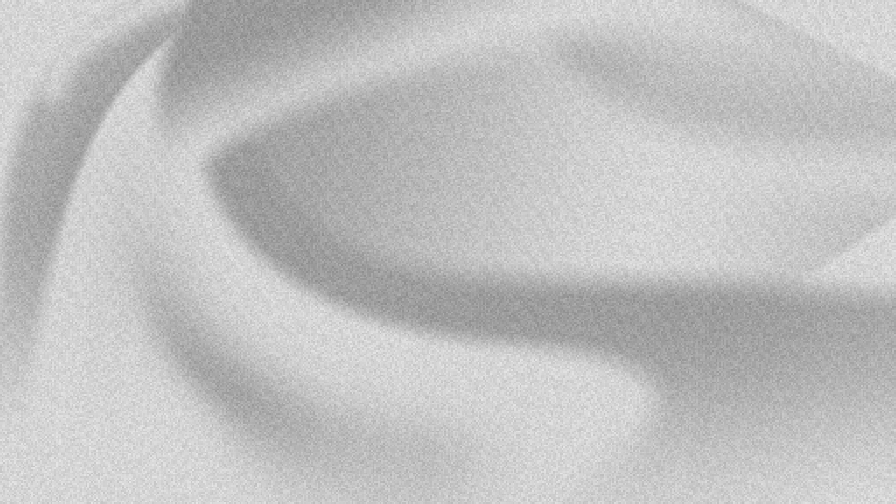
Write a WebGL 1 fragment shader that draws this background.

```glsl
precision highp float;
uniform vec2 u_resolution;

const float LIGHT = 0.835;
const float SHADOW = 0.615;

float hash(vec2 cell) {
  return fract(sin(dot(cell, vec2(12.9898, 78.233))) * 43758.5453);
}

vec2 bezier(vec2 a, vec2 b, vec2 c, vec2 d, float t) {
  float s = 1.0 - t;
  return s * s * s * a + 3.0 * s * t * (s * b + t * c) + t * t * t * d;
}

// Signed distance to a cubic (positive on its left) and position along it
vec2 curve(vec2 p, vec2 a, vec2 b, vec2 c, vec2 d) {
  const float STEPS = 24.0;
  float best = 1e3, side = 1.0, along = 0.0;
  vec2 start = a;
  for (float i = 1.0; i <= STEPS; i++) {
    vec2 end = bezier(a, b, c, d, i / STEPS);
    vec2 seg = end - start, rel = p - start;
    float h = clamp(dot(rel, seg) / dot(seg, seg), 0.0, 1.0);
    float dist = length(rel - seg * h);
    if (dist < best) {
      best = dist;
      side = seg.x * rel.y - seg.y * rel.x < 0.0 ? -1.0 : 1.0;
      along = (i - 1.0 + h) / STEPS;
    }
    start = end;
  }
  return vec2(best * side, along);
}

vec2 nearest(vec2 a, vec2 b) {
  return abs(a.x) < abs(b.x) ? a : b;
}

float bell(float d, float width) {
  return exp(-d * d / (width * width));
}

// Shadow in the top fold
float topShadow(vec2 p) {
  float above = 0.92 * (p.y - 0.734 - 0.42 * (p.x - 0.347));
  float lift = max(p.y - 0.78, 0.0);
  float left = 0.307 + 1.2 * lift * lift;
  return 0.225 * smoothstep(-0.07, 0.13, above)
    * smoothstep(-0.025, 0.035, p.x - left)
    * (1.0 - 0.5 * smoothstep(0.7, 1.2, p.x));
}

// Arched band at the left, with a pale slit near its top
float archShadow(vec2 p) {
  float inner = curve(p, vec2(0.532, 1.023), vec2(0.162, 0.907), vec2(0.104, 0.583), vec2(0.035, 0.074)).x;
  float outer = curve(p, vec2(0.347, 1.035), vec2(0.069, 0.954), vec2(-0.012, 0.769), vec2(-0.012, 0.398)).x;
  float slit = curve(p, vec2(0.106, 0.826), vec2(0.116, 0.896), vec2(0.208, 0.954), vec2(0.37, 1.019)).x;
  float soft = mix(0.03, 0.01, smoothstep(0.2, 0.8, p.y));
  float band = smoothstep(-soft, soft, -inner) * smoothstep(-0.015, 0.035, outer);
  band *= exp(-max(-inner - 0.03, 0.0) * 3.0) * smoothstep(0.08, 0.6, p.y);
  return 0.19 * band * (1.0 - 0.85 * bell(slit, 0.03));
}

// Curved crease at the lower left
float creaseShadow(vec2 p) {
  vec2 c = curve(p, vec2(0.266, 0.745), vec2(0.266, 0.236), vec2(0.463, 0.109), vec2(1.111, 0.074));
  float width = c.x > 0.0 ? 0.085 : mix(0.05, 0.15, smoothstep(0.45, 0.8, c.y));
  float depth = smoothstep(0.02, 0.5, c.y) * (1.0 - 0.5 * smoothstep(0.5, 0.8, c.y));
  return 0.19 * depth * (1.0 - smoothstep(0.82, 1.0, c.y)) * bell(c.x, width);
}

// Outline of the hollow: signed distance and edge softness
vec2 hollowEdge(vec2 p) {
  vec2 roof = curve(p, vec2(1.852, 0.942), vec2(0.972, 1.012), vec2(0.347, 0.722), vec2(0.412, 0.653));
  vec2 bowl = curve(p, vec2(0.412, 0.653), vec2(0.463, 0.479), vec2(0.671, 0.34), vec2(1.019, 0.317));
  vec2 tail = curve(p, vec2(1.019, 0.317), vec2(1.296, 0.294), vec2(1.481, 0.213), vec2(1.019, -0.053));
  roof.y = mix(0.07, 0.03, roof.y);
  bowl.y = 0.03;
  tail.y = mix(0.03, 0.06, tail.y);
  return nearest(roof, nearest(bowl, tail));
}

// Pale sheet over the hollow, with a draped shade and a facet at the right
float sheetTone(vec2 p) {
  float tone = mix(0.64, LIGHT, smoothstep(0.4, 1.3, p.x - 0.35 * (p.y - 0.5)));
  float drape = p.y - 0.694 - 0.2 * exp((1.11 - p.x) / 0.174);
  tone -= 0.1 * smoothstep(-0.06, 0.06, drape) * (1.0 - 0.8 * smoothstep(0.05, 0.26, drape));
  float facet = smoothstep(0.0, 0.025, p.y - 0.56 - 0.69 * (p.x - 1.778));
  return tone - 0.08 * facet * smoothstep(1.3, 1.78, p.x) * (1.0 - smoothstep(0.54, 0.7, p.y));
}

float hollowTone(vec2 p) {
  float rim = 0.4375 + 0.072 * exp((0.694 - p.x) / 0.14) - 0.02 * smoothstep(1.4, 1.78, p.x);
  float under = SHADOW + 0.19 * smoothstep(0.03, 0.45, 0.42 - p.y) + 0.04 * smoothstep(1.35, 1.78, p.x);
  return mix(under, sheetTone(p), smoothstep(-0.04, 0.045, p.y - rim));
}

void main() {
  vec2 p = gl_FragCoord.xy / u_resolution.y;

  // Outer cloth
  float tone = LIGHT - max(topShadow(p), archShadow(p)) - creaseShadow(p);
  tone -= 0.03 * bell(p.x - 0.24, 0.12) * smoothstep(0.1, 0.5, p.y) * (1.0 - smoothstep(0.6, 0.9, p.y));

  // Central hollow
  vec2 edge = hollowEdge(p);
  tone = mix(tone, hollowTone(p), smoothstep(-edge.y, edge.y, edge.x));

  // Silhouette at the upper right
  float outside = p.y - 1.0 + 0.49 * (p.x - 1.463);
  tone -= 0.06 * bell(outside, 0.04) * (1.0 - smoothstep(1.45, 1.75, p.x)) * smoothstep(1.3, 1.45, p.x);
  tone = mix(tone, LIGHT, smoothstep(-0.006, 0.006, outside));

  // Fine grain
  vec2 cell = floor(p * 288.0);
  tone += 0.07 * (hash(cell) + hash(cell + 37.0) - 1.0);
  gl_FragColor = vec4(vec3(tone), 1.0);
}
```
